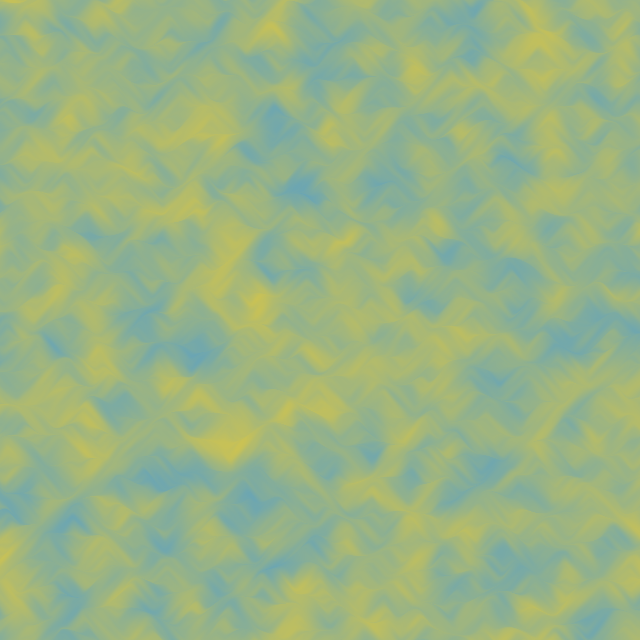
Give the GLSL for this texture, as a Shadertoy shader.

```glsl
// Soft woven brush marks in dusty blue, sage and ochre.
// Layered noise is smeared along a flow field that alternates between
// the two diagonals, so blotches stretch into short zigzag strokes.

float hash(vec2 cell) {
    uvec2 q = uvec2(ivec2(cell)) * uvec2(1597u, 3917u);
    uint n = (q.x ^ q.y) * 277803737u;
    n = (n ^ (n >> 15)) * 668265263u;
    n ^= n >> 13;
    return float(n & 65535u) / 65535.0;
}

// Smooth lattice noise, centred on zero
float noise(vec2 p) {
    vec2 cell = floor(p);
    vec2 f = p - cell;
    f = f * f * (3.0 - 2.0 * f);
    float low = mix(hash(cell), hash(cell + vec2(1, 0)), f.x);
    float high = mix(hash(cell + vec2(0, 1)), hash(cell + vec2(1, 1)), f.x);
    return mix(low, high, f.y) - 0.5;
}

// Broad patches, stroke-sized blotches and fine bristles
float pigment(vec2 p) {
    p = mat2(0.88, 0.47, -0.47, 0.88) * p;
    return 0.30 * noise(p * 11.0 + 40.0)
         + 0.62 * noise(p * 27.0 + 90.0)
         + 0.46 * noise(p * 55.0 + 170.0)
         + 0.46 * noise(p * 135.0 + 310.0);
}

// Unit direction: a wavy checkerboard of rising and falling diagonals
vec2 flow(vec2 p) {
    vec2 phase = 60.0 * p + 1.1 * sin(19.0 * p.yx + vec2(0.7, 2.9))
               + 0.7 * sin(43.0 * p.yx + 11.0 * p + vec2(4.1, 1.3));
    float weave = sin(phase.x) * sin(phase.y)
                + 0.2 * sin(31.0 * p.x - 37.0 * p.y);
    return normalize(vec2(1.0, clamp(4.0 * weave, -1.1, 1.1)));
}

void mainImage(out vec4 fragColor, in vec2 fragCoord) {
    vec2 uv = fragCoord / iResolution.y;

    // Weighted average along the streamline, both ways from the centre
    float tone = pigment(uv);
    float total = 1.0;
    vec2 ahead = uv, behind = uv;
    for (int i = 1; i <= 14; i++) {
        ahead += 0.003 * flow(ahead);
        behind -= 0.003 * flow(behind);
        float weight = 0.5 + 0.5 * cos(3.1416 * float(i) / 15.0);
        tone += weight * (pigment(ahead) + pigment(behind));
        total += 2.0 * weight;
    }
    tone = clamp(0.51 + tone / total, 0.02, 0.98);

    vec3 dustyBlue = vec3(0.40, 0.643, 0.72);
    vec3 ochre = vec3(0.80, 0.763, 0.32);
    fragColor = vec4(mix(dustyBlue, ochre, tone), 1.0);
}
```
